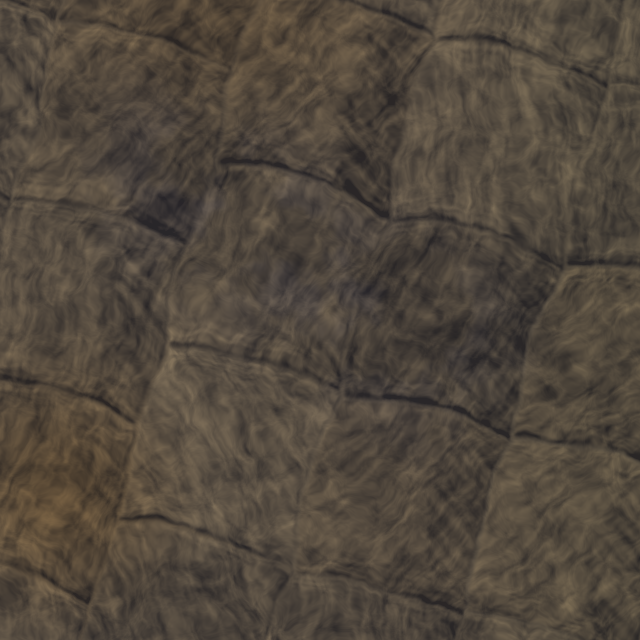
Give the GLSL for this texture, as a three.js fragment shader.

```glsl
// Weathered brown stone blocks in a tilted grid, with domed tops and shadowed joints.
varying vec2 vUv;

// Layout, with y running down
const float TILT = 0.262;
const vec2 BLOCK_SIZE = vec2(0.281, 0.288);
const vec2 GRID_ANCHOR = vec2(0.606, 0.342);
const float STAGGER = 0.43;        // offset of the leftmost columns
const vec2 BULGE = vec2(0.05, 0.07);
const float JOINT_WOBBLE = 0.045;

// Surface
const vec3 DARK_STONE = vec3(0.190, 0.174, 0.170);
const vec3 LIGHT_STONE = vec3(0.470, 0.412, 0.332);
const vec3 WARM_TINT = vec3(1.08, 0.99, 0.84);
const vec3 COOL_TINT = vec3(0.94, 0.97, 1.10);
const vec3 OLIVE_TINT = vec3(0.985, 1.0, 0.98);
const vec2 STAIN_START = vec2(0.27, 0.28);
const vec2 STAIN_END = vec2(0.67, 0.54);
const float STAIN_DEPTH = 0.17;
const float TONE_VARIATION = 0.24;
const float CLOUDS = 0.24;
const float MOTTLE = 0.30;
const float GRAIN = 0.30;
const float WRINKLES = 0.42;
const float SHADOW_DEPTH = 0.46;
const float RIM_LIGHT = 0.15;

float hash(vec2 p) {
  return fract(sin(dot(p, vec2(127.1, 311.7))) * 43758.5);
}

float cornerSlope(vec2 corner, vec2 offset) {
  float a = 6.28318 * hash(corner);
  return dot(vec2(cos(a), sin(a)), offset);
}

float gradientNoise(vec2 p) {
  vec2 i = floor(p), f = fract(p);
  vec2 u = f * f * f * (f * (f * 6.0 - 15.0) + 10.0);
  vec2 e = vec2(1.0, 0.0);
  float a = mix(cornerSlope(i, f), cornerSlope(i + e, f - e), u.x);
  float b = mix(cornerSlope(i + e.yx, f - e.yx), cornerSlope(i + 1.0, f - 1.0), u.x);
  return mix(a, b, u.y);
}

float fbm(vec2 p) {
  float sum = 0.0, amp = 1.0;
  for (int k = 0; k < 4; k++) {
    sum += amp * gradientNoise(p);
    p = mat2(1.6, 1.2, -1.2, 1.6) * p + 7.3;
    amp *= 0.6;
  }
  return sum;
}

vec2 rotate(vec2 p, float a) {
  float c = cos(a), s = sin(a);
  return vec2(c * p.x + s * p.y, c * p.y - s * p.x);
}

float bump(float x) { return 4.0 * x * (1.0 - x); }
float glow(float x) { return exp(-x * x); }

float segmentDistance(vec2 p, vec2 a, vec2 b) {
  vec2 ab = b - a;
  return length(p - a - ab * clamp(dot(p - a, ab) / dot(ab, ab), 0.0, 1.0));
}

void main() {
  vec2 p = vec2(vUv.x, 1.0 - vUv.y);
  vec2 warp = vec2(fbm(p * 6.0), fbm(p * 6.0 + 31.0));

  // Tilted grid: curved sides first, then a domed top inside each column
  vec2 q = rotate(p - GRID_ANCHOR, TILT) / BLOCK_SIZE;
  q += JOINT_WOBBLE * warp;
  q.x += BULGE.x * bump(fract(q.y));
  float column = floor(q.x);
  q.y += BULGE.y * bump(fract(q.x)) + 0.05 * (hash(vec2(column, 4.0)) - 0.5);
  q.y -= STAGGER * step(column, -1.5);
  vec2 block = floor(q), f = fract(q);
  vec2 edge = f - step(0.5, f);      // signed distance to the nearest joint
  vec2 clear = smoothstep(0.0, 0.025, abs(edge));
  float inside = clear.x * clear.y;
  float seed = hash(block + 17.0);

  // Clouds, fine mottling and directional grain
  float tone = 0.53 + CLOUDS * fbm(p * 9.0 + 0.08 * warp) + MOTTLE * fbm(p * 32.0 + warp);
  vec2 grainP = rotate(p + 0.022 * warp, TILT + (seed - 0.5) * 1.6);
  float grain = gradientNoise(grainP * vec2(62.0, 14.0) + seed * 40.0);
  grain += 0.8 * gradientNoise(grainP * vec2(125.0, 38.0) + seed * 90.0);
  tone += GRAIN * inside * grain;

  // Long wrinkles in patches, and layered lines that follow each domed top
  vec2 foldP = rotate(p + 0.035 * warp, 0.5 + (seed - 0.5) * 2.4);
  float fold = abs(gradientNoise(foldP * vec2(9.0, 44.0) + seed * 30.0));
  float patches = smoothstep(-0.1, 0.35, gradientNoise(p * 6.0 + 70.0));
  tone += WRINKLES * inside * patches * (0.19 - fold);
  float lip = smoothstep(0.26, 0.0, abs(edge.y + 0.01)) * inside;
  tone += 0.32 * lip * gradientNoise(vec2(q.x * 3.5, q.y * 34.0) + 1.5 * warp);
  tone += TONE_VARIATION * inside * (hash(block) - 0.5);

  // Darker right-hand face with diagonal chisel streaks
  float face = smoothstep(0.62, 0.72, f.x + 0.06 * warp.x) * inside;
  face *= 0.35 + 0.65 * hash(block + 5.0);
  vec2 streakP = rotate(p + 0.008 * warp, 0.85);
  tone += face * (0.42 * gradientNoise(streakP * vec2(10.0, 80.0)) - 0.16);

  // Joints: shadow above each domed top, worn rim below, faint side seams
  float wear = 0.7 + 0.8 * gradientNoise(q * 2.3 + 11.0);
  float shadow = smoothstep(-0.09, -0.012, edge.y) * (1.0 - smoothstep(-0.01, 0.012, edge.y));
  float line = glow((edge.y + 0.018) / 0.015);
  tone -= SHADOW_DEPTH * wear * clear.x * (0.45 * shadow + 0.75 * line);
  tone += RIM_LIGHT * wear * clear.x * glow((edge.y - 0.03) / 0.018);
  tone -= 0.18 * wear * glow((edge.x + 0.012) / 0.013);
  tone += RIM_LIGHT * wear * glow((edge.x - 0.018) / 0.016);

  // Broad damp stain and warm or olive drift
  float stain = glow(segmentDistance(p + 0.03 * warp, STAIN_START, STAIN_END) / 0.13);
  tone -= STAIN_DEPTH * stain;
  float warm = glow(length(p - vec2(0.09, 0.77)) / 0.17);
  warm += 0.5 * glow(length((p - vec2(0.35, 0.03)) * vec2(0.6, 1.0)) / 0.14);
  float cool = stain * smoothstep(0.0, 0.6, 0.2 + fbm(p * 7.0 + 90.0));

  vec3 color = mix(DARK_STONE, LIGHT_STONE, clamp(tone, -0.1, 1.15));
  color *= mix(vec3(1.0), WARM_TINT, clamp(warm + 0.3 * inside * (seed - 0.5), 0.0, 1.0));
  color *= mix(vec3(1.0), COOL_TINT, 0.8 * cool);
  color *= mix(vec3(1.0), OLIVE_TINT, smoothstep(0.6, 1.0, p.x));
  gl_FragColor = vec4(color, 1.0);
}
```
